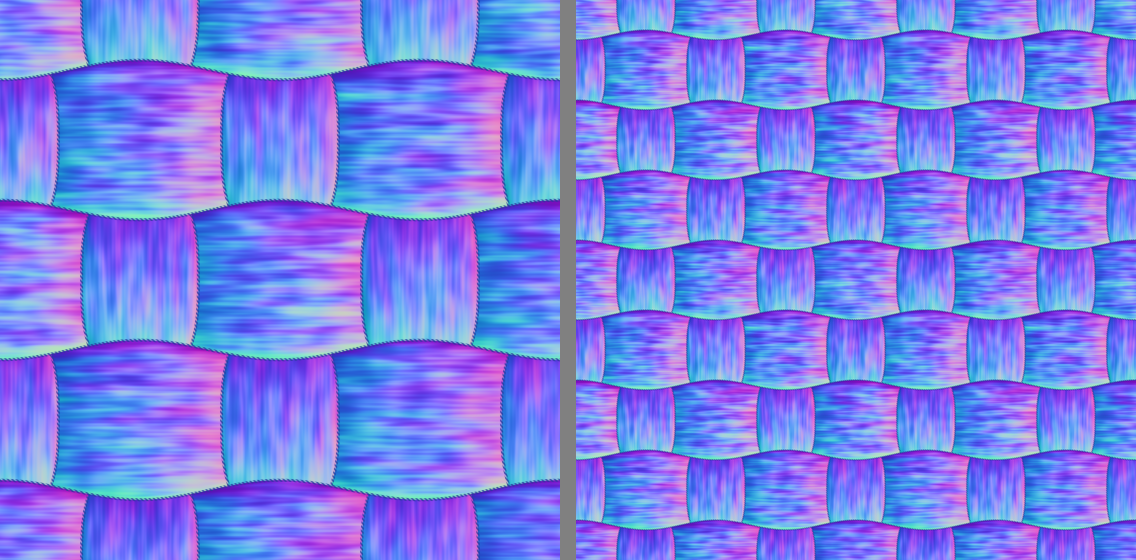
Left: one tile. Right: repeated 2 by 2.
Reproduce this texture map procedurally as a three.js fragment shader.

```glsl
// Normal map of a plain basket weave: four by four crossings, where broad
// horizontal bands and narrower vertical bands pass over in checker order.
// Bulging band profiles and wrapped streak noise give slopes, then normals.
varying vec2 vUv;

const float PI = 3.14159265;
const float CROSSINGS = 4.0;      // per side; even, so the checker wraps
const float WAVE = 0.07;          // sway of the row borders, in cells
const float SOFT = 0.005;         // edge smoothing, in cells
const float RIM = 0.006;          // half width of the dashed seam, in cells
const vec3 RIM_COLOR = vec3(0.15, 0.23, 0.62);

vec2 gradientAt(vec2 cell, vec2 period, float seed) {
  vec2 c = mod(cell, period);
  float h = fract(sin(dot(c, vec2(127.1, 311.7)) + seed * 17.3) * 43758.55);
  return vec2(cos(2.0 * PI * h), sin(2.0 * PI * h));
}

// Gradient noise that wraps over the unit square
float wrapNoise(vec2 uv, vec2 period, float seed) {
  vec2 p = uv * period;
  vec2 i = floor(p);
  vec2 f = p - i;
  vec2 w = f * f * f * (f * (f * 6.0 - 15.0) + 10.0);
  vec2 e = vec2(1.0, 0.0);
  float a = dot(gradientAt(i, period, seed), f);
  float b = dot(gradientAt(i + e.xy, period, seed), f - e.xy);
  float c = dot(gradientAt(i + e.yx, period, seed), f - e.yx);
  float d = dot(gradientAt(i + e.xx, period, seed), f - e.xx);
  return mix(mix(a, b, w.x), mix(c, d, w.x), w.y);
}

// Slopes of the fibres: x along the band, y across it
vec2 fibreSlope(vec2 uv, float seed) {
  float broad = wrapNoise(uv, vec2(8.0, 26.0), seed);
  float streak = wrapNoise(uv, vec2(10.0, 62.0), seed + 1.0);
  float thread = wrapNoise(uv, vec2(12.0, 170.0), seed + 2.0);
  float blotch = wrapNoise(uv, vec2(22.0, 38.0), seed + 3.0);
  float sheen = wrapNoise(uv, vec2(7.0, 44.0), seed + 4.0);
  return vec2(0.7 * sheen + 0.4 * blotch + 0.25 * thread,
              0.8 * broad + 0.85 * streak + 0.55 * thread + 0.35 * blotch);
}

vec3 normalColor(vec2 slope) {
  return 0.5 + 0.5 * normalize(vec3(slope, 1.0));
}

// Odd power that keeps the sign, for steep shoulders
float shoulder(float x, float power) {
  return x * pow(abs(x) + 1e-5, power - 1.0);
}

// Dashed seam coverage at a distance from an edge
float seam(float dist, float dash) {
  return (1.0 - smoothstep(RIM, RIM + 2.0 * SOFT, abs(dist))) * dash;
}

// One row of alternating bands; green grows towards the lower side
vec3 weaveRow(vec2 p, float row, vec2 weft, vec2 warp, float dash) {
  float halfHeight = 0.5 + WAVE * cos(PI * (p.x + row));
  float dy = p.y - row;
  float v = clamp(dy / halfHeight, -1.0, 1.0);

  // Offsets from the nearest vertical and horizontal crossing
  float dx = mod(p.x - row, 2.0) - 1.0;
  float over = dx - (dx < 0.0 ? -1.0 : 1.0);
  float halfWidth = 0.417 - 0.5 * pow(abs(dy), 3.0);

  float t = clamp(over / (1.0 - halfWidth), -1.0, 1.0);
  vec2 bandH = vec2(0.55 * t + 0.5 * shoulder(t, 3.0) - 0.05,
                    -0.22 * v - 1.6 * shoulder(v, 12.0));

  float u = clamp(dx / halfWidth, -1.0, 1.0);
  vec2 bandV = vec2(0.2 * u + 1.1 * shoulder(u, 9.0) - 0.05,
                    -0.5 * v - 0.3 * shoulder(v, 3.0));

  float edge = abs(dx) - halfWidth;
  vec3 color = mix(normalColor(bandV + warp), normalColor(bandH + weft),
                   smoothstep(-SOFT, SOFT, edge));
  return mix(color, RIM_COLOR, seam(edge, dash));
}

void main() {
  vec2 p = vUv * CROSSINGS;
  vec2 weft = fibreSlope(vUv, 1.0);
  vec2 warp = fibreSlope(vUv.yx, 11.0).yx * vec2(0.75, 0.8);
  float dash = 0.45 + 0.35 * sin(2.0 * PI * 128.0 * (vUv.x + vUv.y));

  // Blend the rows on both sides of the swaying border
  float row = floor(p.y);
  float border = p.y - row - 0.5 - WAVE * cos(PI * (p.x + row));
  vec3 lower = weaveRow(p, row, weft, warp, dash);
  vec3 upper = weaveRow(p, row + 1.0, weft, warp, dash);
  vec3 color = mix(lower, upper, smoothstep(-SOFT, SOFT, border));
  color = mix(color, RIM_COLOR, seam(border, dash));

  gl_FragColor = vec4(color, 1.0);
}
```
